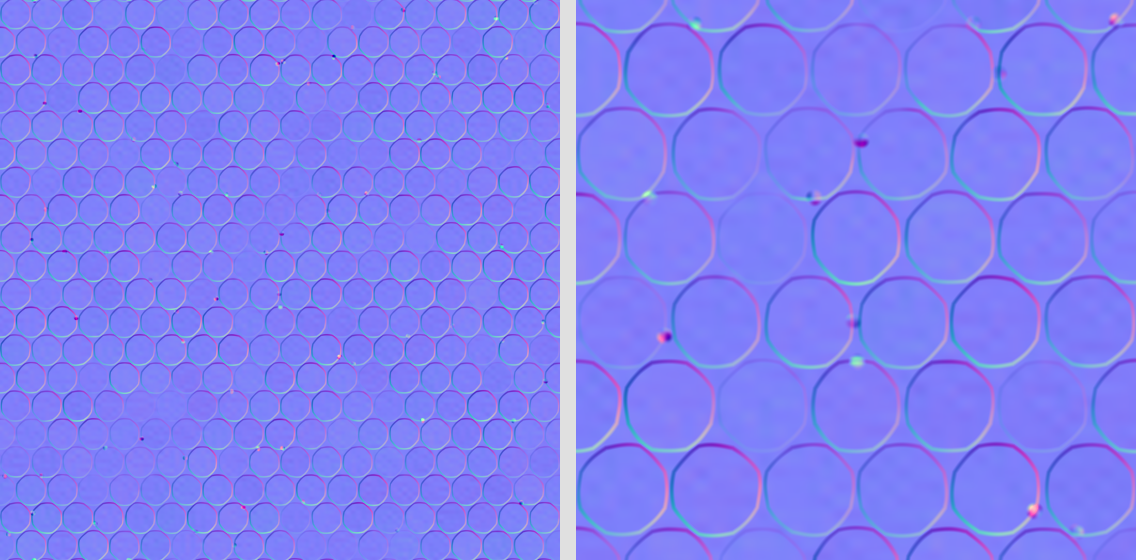
Left, the full canvas; right, a detail of the centre.
Give the GLSL for this texture map, as a WebGL 1 fragment shader.

```glsl
precision highp float;
// Tangent-space normal map of a hand-made honeycomb: staggered rows of rounded
// cells with thin bevelled rims, slight tilts, worn patches, chips and grain.
// Slopes from each nearby cell are summed, then encoded as a colour.

uniform vec2 u_resolution;

const vec2  GRID = vec2(18.0, 20.0);     // cells across, rows up (even)
const float ROW_HEIGHT = 0.9;            // row spacing in cell widths
const float RADIUS = 0.472;              // rim radius in cell widths
const float OVAL = 0.965;                // below 1 stretches cells upward
const float FACETS = 0.4;                // 0 circle, 1 octagon
const float WOBBLE = 0.028;              // unevenness of the rim
const float RIM_WIDTH = 0.034;           // half width of the bevel
const float RIM_SLOPE = 0.64;            // steepness of the bevel
const float FAINT_SHARE = 0.13;          // share of nearly flattened cells
const float TILT = 0.075;                // random lean of each cell
const float CHIP_SHARE = 0.17;           // share of cells with a chip
const float CHIP_SIZE = 0.11;
const float CHIP_SLOPE = 1.1;
const float GRAIN_SLOPE = 0.045;
const float PATCH_SLOPE = 0.07;
const vec3  FLAT_COLOUR = vec3(0.5, 0.5, 0.99);
const float BLUE_LOSS = 0.3;             // darkening of blue on slopes

vec2 hash2(vec2 p) {
  vec3 h = fract(p.xyx * vec3(0.1031, 0.1030, 0.0973));
  h += dot(h, h.yzx + 33.33);
  return fract((h.xx + h.yz) * h.zy);
}

// Value noise on an integer lattice that wraps at the given period.
float noise(vec2 p, vec2 period) {
  vec2 i = floor(p);
  vec2 f = p - i;
  f = f * f * (3.0 - 2.0 * f);
  vec2 lo = floor(mod(i + 0.5, period));
  vec2 hi = floor(mod(i + 1.5, period));
  float bottom = mix(hash2(lo).x, hash2(vec2(hi.x, lo.y)).x, f.x);
  float top = mix(hash2(vec2(lo.x, hi.y)).x, hash2(hi).x, f.x);
  return mix(bottom, top, f.y);
}

// Slope of the wrapped noise, taken as a height field.
vec2 relief(vec2 uv, vec2 period) {
  vec2 p = uv * period;
  float here = noise(p, period);
  return vec2(noise(p + vec2(0.5, 0.0), period) - here,
              noise(p + vec2(0.0, 0.5), period) - here) * 2.0;
}

// Distance measure between a circle and an octagon.
float cellDistance(vec2 q) {
  q = abs(q * vec2(1.0, OVAL));
  float octagon = max(max(q.x, q.y), (q.x + q.y) * 0.7071);
  return mix(length(q), octagon * 1.03, FACETS);
}

void main() {
  vec2 uv = gl_FragCoord.xy / u_resolution;
  vec2 g = uv * GRID;
  float pixel = GRID.x / u_resolution.x;

  // Diagonal worn patches; the whole-number shear keeps them tiling.
  vec2 sheared = vec2(uv.x - uv.y, uv.y);
  float patches = noise(sheared * vec2(9.0, 5.0), vec2(9.0, 5.0));
  float wear = smoothstep(0.70, 0.80, patches);

  float wobble = (noise(uv * GRID * 3.0, GRID * 3.0) - 0.5) * WOBBLE;
  float uneven = mix(0.65, 1.15, noise(uv * GRID * 2.0, GRID * 2.0));
  float width = RIM_WIDTH + 0.4 * pixel;
  float rimSlope = RIM_SLOPE * uneven * mix(1.0, 0.4, wear);

  vec2 slope = vec2(0.0);
  float chips = 0.0;

  for (int j = -1; j <= 1; j++) {
    float row = floor(g.y) + float(j);
    float stagger = 0.5 * mod(row, 2.0);
    for (int i = -1; i <= 1; i++) {
      float column = floor(g.x - stagger + 0.5) + float(i);
      vec2 q = (g - vec2(column + stagger, row + 0.5)) * vec2(1.0, ROW_HEIGHT);
      vec2 id = floor(mod(vec2(column, row) + 0.5, GRID));
      vec2 lean = hash2(id + 7.0) - 0.5;
      vec2 trait = hash2(id + 41.0);
      vec2 chip = hash2(id + 83.0);

      // Bevel: red leans outward, green inward.
      float d = cellDistance(q) + wobble - RADIUS;
      float rim = 1.0 - smoothstep(0.0, width, abs(d));
      float strength = trait.x < FAINT_SHARE ? 0.25 : mix(0.7, 1.1, trait.y);
      vec2 outward = normalize(q + 0.00001);
      slope += outward * vec2(1.0, -1.0) * rim * strength * rimSlope;

      // Gentle lean of the cell floor.
      slope += lean * TILT * (1.0 - smoothstep(-width, 0.0, d));

      // Chip somewhere on the rim.
      float angle = 6.28318 * chip.y;
      vec2 spot = RADIUS * vec2(cos(angle), sin(angle));
      float blob = 1.0 - smoothstep(0.35, 1.0, length(q - spot) / CHIP_SIZE);
      chips = max(chips, blob * step(chip.x, CHIP_SHARE));
    }
  }

  // Surface detail.
  slope += relief(uv, GRID * 7.0) * chips * CHIP_SLOPE;
  slope += relief(uv, GRID * 6.0) * GRAIN_SLOPE;
  slope += vec2(0.4, -0.6) * (patches - 0.5) * PATCH_SLOPE;
  slope += relief(uv, vec2(11.0)) * 0.02;

  // Encode the slope.
  float steepness = min(length(slope), 0.8);
  vec3 colour = FLAT_COLOUR + vec3(0.5 * slope, -BLUE_LOSS * steepness);
  gl_FragColor = vec4(clamp(colour, 0.0, 1.0), 1.0);
}
```
